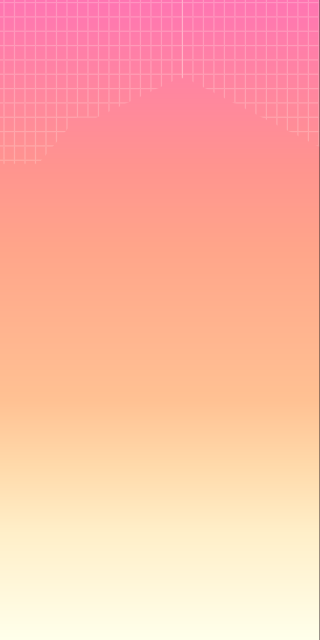
A WebGL 1 fragment shader for this background:

```glsl
precision highp float;

uniform vec2 u_resolution;

#define GRID_CELL vec2(0.0328, 0.0224)
#define GRID_OFFSET vec2(0.0125, 0.0040)
#define LINE_HALF_WIDTH 0.0019
#define LINE_OPACITY 0.24
#define ACCENT_X 0.570
#define ACCENT_OPACITY 0.20
#define BORDER_WIDTH 0.0026
#define BORDER_OPACITY 0.60

float ramp(float a, float b, float x) {
  return clamp((x - a) / (b - a), 0.0, 1.0);
}

// Vertical sky gradient, depth runs from 0 at the top to 1 at the bottom
vec3 skyColor(float depth) {
  vec3 color = vec3(1.0, 0.460, 0.700);
  color = mix(color, vec3(1.0, 0.580, 0.560), ramp(0.00, 0.26, depth));
  color = mix(color, vec3(1.0, 0.647, 0.541), ramp(0.26, 0.39, depth));
  color = mix(color, vec3(1.0, 0.757, 0.576), ramp(0.39, 0.625, depth));
  color = mix(color, vec3(1.0, 0.855, 0.670), ramp(0.625, 0.73, depth));
  color = mix(color, vec3(1.0, 0.935, 0.785), ramp(0.73, 0.83, depth));
  return mix(color, vec3(1.0, 1.0, 0.920), ramp(0.83, 1.00, depth));
}

// Lower limit of the grid: a stepped rise to a peak, then a long slope
float gridLimit(float x) {
  float limit = 0.256;
  limit -= 0.072 * ramp(0.12, 0.24, x);
  limit -= 0.062 * ramp(0.30, 0.56, x);
  limit += 0.108 * ramp(0.58, 1.00, x);
  return limit;
}

// Antialiased coverage of a stroke, distances in canvas widths
float stroke(float distanceToLine, float pixel) {
  return clamp((LINE_HALF_WIDTH - distanceToLine) / pixel + 0.5, 0.0, 1.0);
}

void main() {
  vec2 uv = gl_FragCoord.xy / u_resolution;
  vec2 pos = vec2(uv.x, 1.0 - uv.y);
  float aspect = u_resolution.y / u_resolution.x;
  float pixel = 1.0 / u_resolution.x;

  vec3 color = skyColor(pos.y);

  // Thin pale grid with one brighter vertical line
  vec2 cell = (pos - GRID_OFFSET) / GRID_CELL;
  vec2 nearest = abs(fract(cell + 0.5) - 0.5) * GRID_CELL * vec2(1.0, aspect);
  float grid = max(stroke(nearest.x, pixel), stroke(nearest.y, pixel));
  float accent = stroke(abs(pos.x - ACCENT_X), pixel);
  float edge = (gridLimit(pos.x) - pos.y) * aspect;
  float mask = smoothstep(-pixel, pixel, edge);
  float light = grid * LINE_OPACITY + accent * ACCENT_OPACITY;
  color = mix(color, vec3(1.0, 0.96, 0.93), light * mask);

  // Dark hairline on the right side
  float border = clamp((pos.x - 1.0 + BORDER_WIDTH) / pixel + 0.5, 0.0, 1.0);
  color = mix(color, vec3(0.20, 0.16, 0.16), border * BORDER_OPACITY);

  gl_FragColor = vec4(color, 1.0);
}
```
